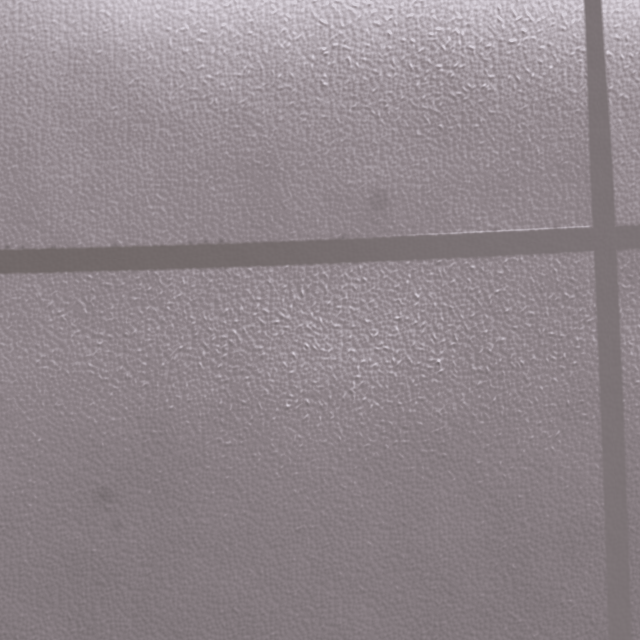
Reproduce this texture procedurally as a WebGL 2 fragment shader.

```glsl
#version 300 es
precision highp float;
// Large pebbled grey-mauve tiles under soft glare, divided by slightly bowed dark seams.

uniform vec2 u_resolution;
out vec4 fragColor;

const vec3 DARK  = vec3(0.44, 0.41, 0.42);
const vec3 MID   = vec3(0.56, 0.52, 0.54);
const vec3 LIGHT = vec3(0.76, 0.73, 0.76);
const vec3 SEAM_LEFT  = vec3(0.445, 0.412, 0.412);
const vec3 SEAM_RIGHT = vec3(0.485, 0.452, 0.462);

const vec2 TILE_PERIOD = vec2(1.0, 0.66);
const float SEAM_HALF = 0.0190;        // half width of a seam
const float FLECK_SCALE = 88.0;        // fleck cells across the canvas
const float GRAIN_SCALE = 140.0;
const vec2 LIGHT_STEP = vec2(0.27, 0.33);
const float GRAIN = 0.20;
const float FLECK_BASE = 0.13;
const float FLECK_GLARE = 0.36;
const int SMUDGES = 3;
const vec3 SMUDGE[SMUDGES] = vec3[](   // centre and radius
  vec3(0.592, 0.687, 0.017), vec3(0.163, 0.225, 0.016), vec3(0.183, 0.178, 0.008));

vec2 hash2(vec2 p) {
  vec3 q = fract(p.xyx * vec3(0.1031, 0.1030, 0.0973));
  q += dot(q, q.yzx + 33.33);
  return fract((q.xx + q.yz) * q.zy);
}

float bell(vec2 d) { return exp(-dot(d, d)); }

// Distance to the nearest scattered point.
float cellular(vec2 p) {
  vec2 cell = floor(p), f = p - cell;
  float nearest = 4.0;
  for (int j = -1; j <= 1; j++)
    for (int i = -1; i <= 1; i++) {
      vec2 o = vec2(i, j);
      vec2 d = o + hash2(cell + o + 200.0) - f;
      nearest = min(nearest, dot(d, d));
    }
  return sqrt(nearest);
}

// Slope of the bumpy surface towards the light.
float relief(vec2 p) {
  return cellular(p + LIGHT_STEP) - cellular(p - LIGHT_STEP * 0.5);
}

// Sparse short glints, turned at random, each with a faint shadow below it.
float flecks(vec2 p) {
  vec2 cell = floor(p), f = p - cell;
  float sum = 0.0;
  for (int j = -1; j <= 1; j++)
    for (int i = -1; i <= 1; i++) {
      vec2 o = vec2(i, j);
      vec2 place = hash2(cell + o + 300.0), kind = hash2(cell + o + 571.0);
      vec2 d = f - o - place;
      float angle = (kind.x - 0.4) * 3.0;
      mat2 turn = mat2(cos(angle), sin(angle), -sin(angle), cos(angle));
      vec2 size = vec2(0.42, 0.20);
      float strength = 0.15 + kind.y * kind.y;
      sum += strength * (bell(d * turn / size) - 0.6 * bell((d + vec2(0.1, 0.36)) * turn / size));
    }
  return sum;
}

// Slow blotches from layered sines.
float mottle(vec2 p) {
  float sum = 0.0, amp = 0.5;
  for (int i = 0; i < 4; i++) {
    sum += amp * sin(p.x + 1.7 * sin(p.y)) * cos(p.y * 1.1 + 0.6 * p.x);
    p = mat2(1.6, 1.2, -1.2, 1.6) * p + 2.3;
    amp *= 0.6;
  }
  return sum;
}

void main() {
  vec2 uv = gl_FragCoord.xy / u_resolution;
  float soft = 0.0022 + 0.5 / min(u_resolution.x, u_resolution.y);

  // Bowed seam grid: signed distance to the nearest seam on each axis
  float drop = 1.0 - uv.y;
  vec2 bow = vec2(0.926 + drop * (0.055 - 0.012 * drop), 0.591 + uv.x * (0.022 + 0.017 * uv.x));
  vec2 grid = (uv - bow) / TILE_PERIOD;
  vec2 toSeam = (fract(grid + 0.5) - 0.5) * TILE_PERIOD;
  float taper = mix(0.75, 1.0, smoothstep(0.0, 0.3, drop));
  vec2 halfWidth = SEAM_HALF * vec2(0.95 * taper, 1.0);
  vec2 edge = abs(toSeam) - halfWidth;
  edge.y += 0.0006 * sin(uv.x * 310.0 + 2.0 * sin(uv.x * 127.0));
  float edgeDist = min(edge.x, edge.y);

  // Glare: a bright band along the top, a wide pool below the seam
  float upper = step(0.0, grid.y);
  float band = exp(-pow(drop / 0.10, 1.25)) * mix(0.5, 1.0, smoothstep(0.0, 0.25, uv.x));
  float haze = upper * exp(-drop * 4.5);
  float pool = (1.0 - upper) * bell((uv - vec2(0.56, 0.48)) / vec2(0.42, 0.16));
  float glint = max(pool, upper * bell((uv - vec2(0.72, 0.94)) / vec2(0.42, 0.14)));

  float tone = mix(0.28, 0.47, smoothstep(0.0, 0.5, uv.y));
  tone += 0.45 * band + 0.15 * haze + 0.10 * pool;

  // Fine grain and glints, a new arrangement in each tile
  vec2 p = uv + floor(grid) * vec2(3.7, 5.3);
  float grain = relief(p * GRAIN_SCALE);
  float patchy = 1.0 + 0.5 * mottle(p * 38.0);
  tone += GRAIN * grain * (1.0 + 0.6 * glint);
  tone += (flecks(p * FLECK_SCALE) - 0.06) * patchy * (FLECK_BASE + FLECK_GLARE * glint + 0.06 * band);
  tone += 0.06 * mottle(p * 7.0) + 0.04 * mottle(p * 30.0);
  tone += 0.03 * (0.3 + haze) * upper * sin(uv.x * 520.0 + 0.8 * sin(uv.y * 60.0));

  // Wear: faint smudges and dark specks along the upper seam edge
  for (int i = 0; i < SMUDGES; i++)
    tone -= 0.18 * bell((uv - SMUDGE[i].xy) / SMUDGE[i].z);
  float slot = uv.x * 42.0;
  vec2 speck = vec2((fract(slot) - 0.5) / 42.0, toSeam.y - halfWidth.y - 0.003);
  tone -= step(0.78, hash2(vec2(floor(slot), 17.0)).x) * 0.3 * bell(speck / vec2(0.005, 0.004));

  // Thin lit rim on the right part of the horizontal seam
  float rimSpan = smoothstep(0.52, 0.78, uv.x) * (1.0 - smoothstep(0.915, 0.925, uv.x));
  tone += 0.4 * rimSpan * bell(vec2((toSeam.y - halfWidth.y - 0.0015) / 0.0018, 0.0));

  vec3 face = mix(DARK, MID, clamp(tone * 2.0, -0.3, 1.0));
  face = mix(face, LIGHT, clamp(tone * 2.0 - 1.0, 0.0, 1.4));

  // Smooth matte seam filling
  vec3 seam = mix(SEAM_LEFT, SEAM_RIGHT, smoothstep(0.1, 0.95, uv.x));
  seam += 0.006 * mottle(uv * 40.0) + 0.012 * grain;

  fragColor = vec4(mix(seam, face, smoothstep(-soft, soft, edgeDist)), 1.0);
}
```
